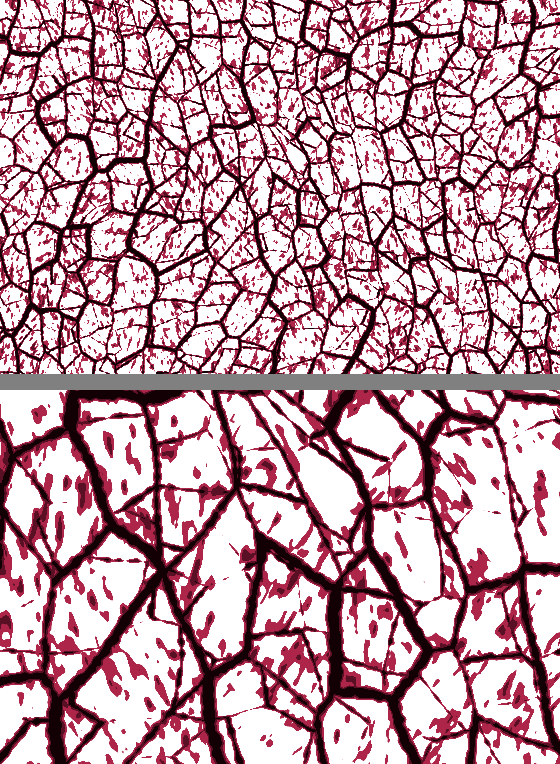
Top: the whole. Bottom: its middle third, enlarged.
A WebGL 2 fragment shader for this texture:

```glsl
#version 300 es
precision highp float;
// Dry, cracked paint: white plates split by dark fissures and flecked with crimson.
// Cellular noise gives the main cracks; edges between plate groups open wider.
// Each plate then gets its own cross cracks and tilted, stretched flecks.

#define PLATE_SCALE vec2(12.8, 8.2)     // plates per canvas height
#define HAIR_SCALE vec2(10.5, 16.0)     // cross-cracked pieces per canvas height
#define GROUP_SCALE vec2(4.4, 1.3)      // groups bounded by wide fissures
#define FLECK_SCALE vec2(132.0, 64.0)   // flecks across and along their tilt
#define PLATE_WIDTH vec2(0.0002, 0.0031)
#define HAIR_WIDTH vec2(-0.0016, 0.0032) // negative widths leave gaps
#define FISSURE_WIDTH 0.0025
#define DARK_RIM 0.0014
#define RED_RIM 0.0027
#define FLECK_LEVEL 0.67
#define ROUGHNESS 0.0034
#define JITTER 0.8

uniform vec2 u_resolution;
out vec4 fragColor;

const vec3 WHITE = vec3(1.0);
const vec3 CRIMSON = vec3(0.68, 0.15, 0.29);
const vec3 MAROON = vec3(0.35, 0.06, 0.14);
const vec3 NEAR_BLACK = vec3(0.07, 0.0, 0.02);

vec2 hash2(vec2 p) {
    vec3 q = fract(p.xyx * vec3(0.1031, 0.1030, 0.0973));
    q += dot(q, q.yzx + 33.33);
    return fract((q.xx + q.yz) * q.zy);
}

float valueNoise(vec2 p) {
    vec2 i = floor(p), f = fract(p);
    f = f * f * (3.0 - 2.0 * f);
    float low = mix(hash2(i).x, hash2(i + vec2(1, 0)).x, f.x);
    float high = mix(hash2(i + vec2(0, 1)).x, hash2(i + vec2(1, 1)).x, f.x);
    return mix(low, high, f.y);
}

vec2 site(vec2 cell) {
    return cell + 0.5 + JITTER * (hash2(cell + 71.0) - 0.5);
}

// Staggered, wavy columns that collect plates into groups
vec2 groupOf(vec2 p) {
    vec2 g = p * GROUP_SCALE;
    g.x += 0.3 * sin(p.y * 8.0 + p.x * 3.0) + 0.15 * sin(p.y * 19.0 - p.x * 6.0);
    g.y += 0.25 * sin(p.x * 13.0) + hash2(vec2(floor(g.x), 5.0) + 40.0).x;
    return floor(g);
}

// Signed distance to the nearest crack wall, with a random width for every edge
float cracks(vec2 p, vec2 scale, vec2 widths, float fissure, out vec2 cell) {
    vec2 q = p * scale, base = floor(q);
    float nearest = 1e3;
    for (int y = -1; y <= 1; y++)
    for (int x = -1; x <= 1; x++) {
        vec2 c = base + vec2(x, y);
        vec2 r = site(c) - q;
        if (dot(r, r) < nearest) { nearest = dot(r, r); cell = c; }
    }
    vec2 own = site(cell);
    vec2 ownGroup = groupOf(own / scale);
    float wall = 1e3;
    for (int y = -2; y <= 2; y++)
    for (int x = -2; x <= 2; x++) {
        if (x == 0 && y == 0) continue;
        vec2 c = cell + vec2(x, y);
        vec2 other = site(c);
        vec2 normal = normalize(other - own);
        float d = dot(0.5 * (own + other) - q, normal) / length(normal * scale);
        float width = mix(widths.x, widths.y, hash2(cell + c + 13.0).x);
        if (groupOf(other / scale) != ownGroup) width += fissure;
        wall = min(wall, d - width);
    }
    return wall;
}

float below(float value, float level, float soft) {
    return 1.0 - smoothstep(level - soft, level + soft, value);
}

void main() {
    vec2 uv = gl_FragCoord.xy / u_resolution.y;
    float soft = 0.1 / u_resolution.y;

    // Bend the plates with layered sines
    vec2 p = uv + 3.0;
    p.x += 0.05 * sin(uv.y * 5.0 + uv.x * 4.0);
    p += 0.008 * sin(p.yx * vec2(17.0, 14.0) + vec2(1.0, 4.0));
    p += 0.002 * sin(p.yx * vec2(67.0, 59.0) + vec2(2.0, 0.5));

    // Main cracks, then cross cracks seeded by the plate they split
    float rough = ROUGHNESS * (valueNoise(uv * 190.0) - 0.5);
    float opening = FISSURE_WIDTH * (1.0 + 0.45 * sin(uv.x * 9.0 + 2.0) * sin(uv.y * 7.0 + uv.x * 4.0));
    vec2 plate, piece;
    float crack = cracks(p, PLATE_SCALE, PLATE_WIDTH, opening, plate) + rough;
    vec2 seed = hash2(plate + 7.0);
    float hair = cracks(p + floor(seed * 40.0), HAIR_SCALE, HAIR_WIDTH, 0.0, piece) + rough;

    // Flecks, tilted per plate and denser beside the cracks
    float tilt = 1.5 * (seed.x - 0.5);
    mat2 turn = mat2(cos(tilt), sin(tilt), -sin(tilt), cos(tilt));
    vec2 f = turn * uv * FLECK_SCALE + 300.0;
    float grain = 0.7 * valueNoise(f) + 0.3 * valueNoise(f * 2.1 + 19.0);
    grain += 0.06 * (seed.y - 0.5) + 0.03 * sin(uv.x * 7.0 + 1.0) * sin(uv.y * 9.0);
    grain += 0.06 * exp(-max(min(crack, hair), 0.0) / 0.006);
    float fleckSoft = soft * 60.0;

    // Paint from light to dark
    float red = max(below(crack, RED_RIM, soft), below(hair, 0.0009, soft));
    red = max(red, below(-grain, -FLECK_LEVEL, fleckSoft));
    float dark = max(below(crack, DARK_RIM, soft), below(hair, 0.0, soft));
    dark = max(dark, below(-grain, -FLECK_LEVEL - 0.17, fleckSoft));
    float black = max(below(crack, 0.0, soft), below(hair, -0.0012, soft));
    vec3 color = mix(WHITE, CRIMSON, red);
    color = mix(color, MAROON, dark);
    color = mix(color, NEAR_BLACK, black);
    fragColor = vec4(color, 1.0);
}
```
